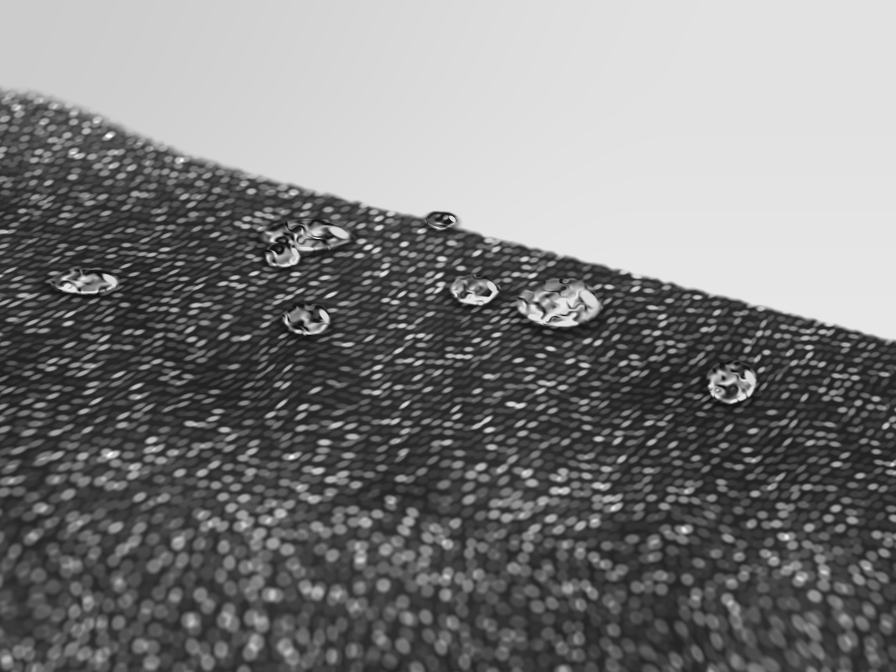
A WebGL 2 fragment shader for this texture:

```glsl
#version 300 es
precision highp float;
uniform vec2 u_resolution;
out vec4 outColor;

const float ROW_SIZE = 0.0095;    // stitch height at the far side
const float ROW_GROWTH = 0.011;   // growth of stitch height toward the viewer
const float COL_SIZE = 0.0125;
const float COL_GROWTH = 0.009;
const float FOCUS_Y = 0.53;
const float FOCUS_TILT = 0.09;
const float YARN_DARK = 0.16;
const float YARN_SHARP = 0.60;
const float YARN_SOFT = 0.34;
const int DROP_COUNT = 8;
// Droplets: centre xy, radii zw
const vec4 DROPS[DROP_COUNT] = vec4[DROP_COUNT](
  vec4(0.656, 0.672, 0.024, 0.013), vec4(0.455, 0.650, 0.068, 0.024),
  vec4(0.420, 0.621, 0.027, 0.019), vec4(0.128, 0.581, 0.050, 0.019),
  vec4(0.707, 0.569, 0.035, 0.023), vec4(0.832, 0.549, 0.062, 0.036),
  vec4(0.457, 0.526, 0.036, 0.024), vec4(1.089, 0.432, 0.038, 0.031));
const float DROP_LIGHT[DROP_COUNT] = float[DROP_COUNT](
  0.40, 0.50, 0.42, 0.52, 0.58, 0.62, 0.34, 0.50);

float hash(vec2 p) {
  vec3 q = fract(vec3(p.xyx) * 0.1031);
  q += dot(q, q.yzx + 33.33);
  return fract((q.x + q.y) * q.z);
}

float noise(vec2 p) {
  vec2 i = floor(p), f = fract(p);
  f = f * f * (3.0 - 2.0 * f);
  return mix(mix(hash(i), hash(i + vec2(1, 0)), f.x),
             mix(hash(i + vec2(0, 1)), hash(i + vec2(1, 1)), f.x), f.y);
}

// Height of the cloth silhouette
float clothEdge(float x) {
  float bump = (x - 0.07) / 0.15;
  return 0.834 - 0.2576 * x + 0.034 * exp(-bump * bump)
       + 0.004 * (noise(vec2(x * 90.0, 3.0)) - 0.3);
}

float backdrop(vec2 p) {
  float light = 0.80 + 0.085 * smoothstep(0.0, 1.1, p.x + 0.45 * (1.0 - p.y));
  return light + 0.02 * smoothstep(0.9, 0.5, p.y);
}

// Knit stitches that widen into soft discs away from the focal plane
float cloth(vec2 p) {
  float depth = 0.85 - 0.12 * p.x - p.y;
  float blur = smoothstep(0.07, 0.42, abs(p.y - FOCUS_Y + FOCUS_TILT * p.x));
  vec2 grid = vec2((p.x - 0.7) / (COL_SIZE + COL_GROWTH * depth),
                   log(1.0 + ROW_GROWTH * depth / ROW_SIZE) / ROW_GROWTH);
  grid += 1.1 * vec2(noise(p * 11.0), noise(p * 9.0 + 20.0));
  vec2 cell = floor(grid);
  vec2 radius = mix(vec2(0.50, 0.27), vec2(0.52, 0.62), blur);
  float softness = mix(0.55, 0.42, blur);
  float glow = 0.0;
  for (int j = -1; j <= 1; j++) {
    for (int i = -1; i <= 1; i++) {
      vec2 id = cell + vec2(i, j);
      float seed = hash(id + 400.0);
      vec2 jitter = vec2(hash(id + 517.0), hash(id + 731.0)) - 0.5;
      vec2 q = grid - id - 0.5 - jitter * mix(0.35, 0.75, blur);
      q.y += q.x * (0.45 - 0.7 * jitter.x) * (1.0 - blur);
      float disc = 1.0 - smoothstep(1.0 - softness, 1.0 + softness, length(q / radius));
      glow += disc * (0.12 + 0.95 * seed * seed);
    }
  }
  float patches = 0.65 * noise(p * vec2(5.0, 7.0) + 8.0) + 0.35 * noise(p * 19.0);
  float shade = mix(0.72, 1.22, patches);
  shade *= mix(0.78, 1.0, smoothstep(-0.05, 0.3, p.y));
  float far = smoothstep(0.62, 0.82, p.y);
  return (YARN_DARK + 0.05 * blur + 0.05 * far
          + glow * mix(YARN_SHARP, YARN_SOFT, blur)) * shade;
}

// Refracting droplet with contact shadow, bright rim and side glint
float addDrop(float base, vec2 p, vec4 drop, float light, float pixel) {
  vec2 q = (p - drop.xy) / drop.zw;
  float wobble = 0.16 * (noise(q * 2.0 + drop.xy * 70.0) - 0.5);
  float r = length(q) + wobble;
  float aa = 1.5 * pixel / drop.w;
  float shadow = smoothstep(1.5, 0.8, length(q + vec2(0.05, 0.28)));
  base *= 1.0 - 0.5 * shadow;
  vec2 ripple = (p - drop.xy) * vec2(110.0, 150.0) + drop.xy * 90.0;
  float facets = noise(ripple + 2.5 * noise(ripple * 0.7));
  float body = light + 1.1 * (facets - 0.5);
  body *= mix(1.08, 0.65, smoothstep(-0.2, 0.95, q.y));
  float rim = smoothstep(0.16, 0.0, abs(r - 0.88));
  body += rim * mix(0.32, -0.15, smoothstep(-0.5, 0.5, q.y));
  vec2 g = q - vec2(0.72, 0.18);
  g.x += 0.35 * g.y;
  float glint = smoothstep(1.15, 0.65, length(g / vec2(0.19, 0.42)));
  body = mix(body, 0.90, glint);
  float cover = 1.0 - smoothstep(1.0 - aa, 1.0 + aa, r);
  return mix(base, clamp(body, 0.08, 0.95), cover * 0.93);
}

void main() {
  vec2 p = gl_FragCoord.xy / u_resolution.y;
  p.x *= 4.0 * u_resolution.y / (3.0 * u_resolution.x);
  float pixel = 1.0 / u_resolution.y;
  float softEdge = mix(0.014, 0.003, smoothstep(0.0, 0.6, p.x)) + pixel;
  float cover = smoothstep(-softEdge, softEdge, clothEdge(p.x) - p.y);
  float tone = mix(backdrop(p), cloth(p), cover);
  for (int i = 0; i < DROP_COUNT; i++) {
    tone = addDrop(tone, p, DROPS[i], DROP_LIGHT[i], pixel);
  }
  outColor = vec4(vec3(clamp(tone, 0.0, 1.0)), 1.0);
}
```
